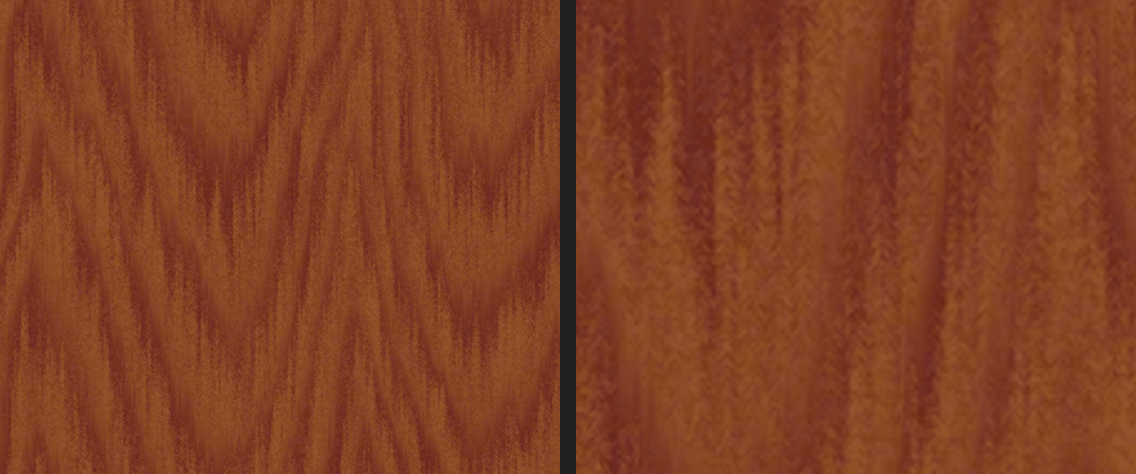
Left: the whole. Right: its middle third, enlarged.
Reproduce this texture procedurally as a Shadertoy shader.

```glsl
// Reddish brown wood veneer with tall cathedral figure.
// Bands are contours of a height field folded between valleys and peaks along x;
// long vertical fibres and a fine zigzag grain break up their edges.

const vec3 LIGHT_WOOD = vec3(0.557, 0.292, 0.150);
const vec3 DARK_WOOD = vec3(0.447, 0.180, 0.126);
const float BAND_PERIOD = 0.305;   // vertical distance between bands
const float BAND_OFFSET = -0.36;   // places the band tips
const float FOLD_DEPTH = 3.2;      // bands crossed from valley to peak
const float SWAY = 0.06;           // sideways wander of the folds
const float WARP = 0.60;           // slow waviness of the bands
const float FIBRE_WARP = 0.75;     // raggedness of the band edges
const float BASE_SHADE = 0.11;     // darkness between the bands
const float BAND_SHADE = 0.62;     // darkness added by the bands
const float FIBRE_SHADE = 0.95;    // contrast of the vertical fibres
const float GRAIN_SHADE = 0.50;    // contrast of the fine grain
const float GRAIN_LIGHT = 0.045;   // brightness change of the grain
const float TINT = 0.048;          // drift of the blue channel

// Fold positions along x: valley, peak, valley, peak, ...
const int FOLDS = 6;
const float FOLD_X[FOLDS] = float[FOLDS](-0.20, 0.07, 0.49, 0.755, 1.015, 1.46);

float hash(vec2 p) {
    vec3 q = fract(vec3(p.xyx) * 0.1031);
    q += dot(q, q.yzx + 33.33);
    return fract((q.x + q.y) * q.z);
}

float noise(vec2 p) {
    vec2 cell = floor(p);
    vec2 f = fract(p);
    f = f * f * (3.0 - 2.0 * f);
    float low = mix(hash(cell), hash(cell + vec2(1.0, 0.0)), f.x);
    float high = mix(hash(cell + vec2(0.0, 1.0)), hash(cell + 1.0), f.x);
    return mix(low, high, f.y);
}

// Rise of a band above its valley: 0 in a valley, 1 at a peak
float foldRise(float x) {
    float rise = 1.0;
    for (int i = 0; i < FOLDS - 1; i++) {
        float t = (x - FOLD_X[i]) / (FOLD_X[i + 1] - FOLD_X[i]);
        if (t >= 0.0 && t < 1.0) {
            if (i % 2 == 1) t = 1.0 - t;
            rise = t * t * (2.0 - t);
        }
    }
    return rise;
}

// Long thin vertical streaks, centred on zero
float fibres(vec2 p) {
    float broad = noise(p * vec2(48.0, 3.5) + 11.0);
    float medium = noise(p * vec2(105.0, 7.0) + 47.0);
    float thin = noise(p * vec2(190.0, 13.0) + 83.0);
    return 0.28 * broad + 0.40 * medium + 0.32 * thin - 0.5;
}

// Tiny slanted dashes that change direction from column to column
float zigzagGrain(vec2 p) {
    float slant = abs(fract(p.x * 55.0) - 0.5) * 4.0;
    float dashes = noise(vec2(p.x * 190.0, p.y * 230.0 + slant) + 19.0);
    float dust = noise(p * 330.0 + 71.0);
    return mix(dashes, dust, 0.45) - 0.5;
}

// Dark band: fades slowly below its core, quickly above it
float band(float phase) {
    float f = fract(phase);
    return smoothstep(0.22, 0.70, f) * (1.0 - smoothstep(0.70, 0.95, f));
}

void mainImage(out vec4 fragColor, in vec2 fragCoord) {
    vec2 p = fragCoord / iResolution.y;
    float fibre = fibres(p);
    float grain = zigzagGrain(p);

    // Cathedral bands
    float sway = SWAY * (noise(p * vec2(4.0, 3.2) + 61.0) - 0.5);
    float slow = 0.6 * noise(p * vec2(6.0, 2.6) + 5.0)
               + 0.4 * noise(p * vec2(17.0, 3.0) + 37.0) - 0.5;
    float phase = p.y / BAND_PERIOD - FOLD_DEPTH * foldRise(p.x + sway);
    phase += BAND_OFFSET + WARP * slow + FIBRE_WARP * fibre + 0.18 * grain;
    float strength = mix(0.65, 1.35, noise(p * vec2(14.0, 4.0) + 29.0));

    // Blend the two woods
    float shade = BASE_SHADE + BAND_SHADE * strength * band(phase);
    shade += FIBRE_SHADE * fibre + GRAIN_SHADE * grain;
    vec3 color = mix(LIGHT_WOOD, DARK_WOOD, clamp(shade, -0.15, 1.08));

    // Surface speckle and slight tint drift
    color -= GRAIN_LIGHT * grain;
    color.b += TINT * (noise(p * vec2(150.0, 120.0) + 97.0) - 0.5);
    fragColor = vec4(color, 1.0);
}
```
